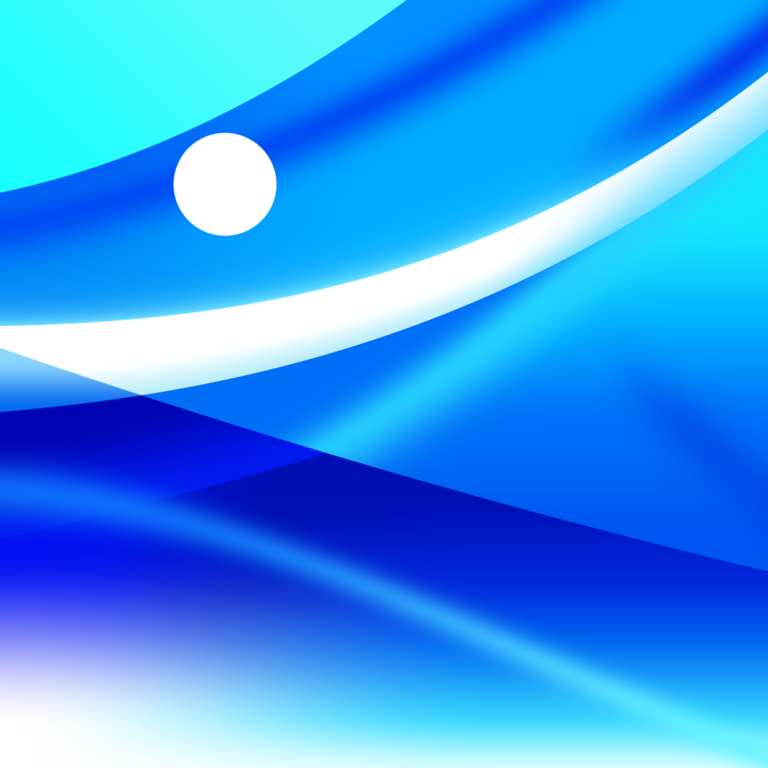
Give the GLSL for this background, as a WebGL 2 fragment shader.

```glsl
#version 300 es
precision highp float;
// Overlapping glossy blue sheets with a white ribbon, soft light streaks and a disc.
// Each sheet border is a cubic height curve y(x); sheets are shaded with gradients
// and gaussian streaks, then layered from back to front with smooth edges.

uniform vec2 u_resolution;
out vec4 fragColor;

// Border and streak curves: coefficients of 1, x, x^2, x^3
const vec4 CORNER_EDGE   = vec4(0.749, 0.208, 0.503, 0.0);
const vec4 RIBBON_TOP    = vec4(0.5755, 0.016, 0.178, 0.137);
const vec4 RIBBON_BOTTOM = vec4(0.4635, 0.083, 0.172, 0.113);
const vec4 FRONT_EDGE    = vec4(0.547, -0.345, 0.054, 0.0);
const vec4 FOLD_EDGE     = vec4(0.297, 0.235, 0.07, 0.0);
const vec4 UPPER_SHADOW  = vec4(0.705, 0.19, 0.3, 0.0);
const vec4 MIDDLE_STREAK = vec4(0.219, 0.325, 0.32, 0.0);
const vec4 FRONT_STREAK  = vec4(0.362, -0.065, -0.536, 0.253);

const vec2 DISC_CENTER = vec2(0.293, 0.760);
const float DISC_RADIUS = 0.067;

const vec3 WHITE  = vec3(1.0);
const vec3 ICE    = vec3(0.72, 0.93, 0.98);
const vec3 AQUA   = vec3(0.10, 1.00, 1.00);
const vec3 CYAN   = vec3(0.16, 0.85, 1.00);
const vec3 SKY    = vec3(0.00, 0.68, 1.00);
const vec3 AZURE  = vec3(0.00, 0.43, 0.97);
const vec3 COBALT = vec3(0.00, 0.29, 0.95);
const vec3 ROYAL  = vec3(0.00, 0.06, 0.95);
const vec3 NAVY   = vec3(0.00, 0.06, 0.70);

float curve(vec4 c, float x) {
    return c.x + x * (c.y + x * (c.z + x * c.w));
}

// Soft bell profile around zero
float bell(float d, float width) {
    return exp(-d * d / (width * width));
}

// Antialiased coverage, one where d is positive
float cover(float d) {
    float aa = 1.0 / min(u_resolution.x, u_resolution.y);
    return smoothstep(-aa, aa, d);
}

// Upper sheet between the aqua corner and the ribbon
vec3 upperSheet(vec2 p) {
    float above = p.y - curve(RIBBON_TOP, p.x);
    float shadow = p.y - curve(UPPER_SHADOW, p.x);
    vec3 col = mix(vec3(0.0, 0.54, 0.97), SKY, smoothstep(0.0, 0.55, p.x));
    float lift = mix(0.25, 1.0, smoothstep(0.1, 0.5, p.x));
    col = mix(col, mix(COBALT, vec3(0.0, 0.57, 1.0), lift), smoothstep(0.0, 0.06, shadow));
    col = mix(col, COBALT, 0.95 * bell(shadow, shadow < 0.0 ? 0.042 : 0.035));
    float rightShade = bell(above - 0.045, 0.038) * smoothstep(0.70, 0.96, p.x);
    col = mix(col, vec3(0.02, 0.24, 0.93), rightShade);
    float rim = exp(-max(above, 0.0) / 0.018) * (1.0 - smoothstep(0.65, 0.9, p.x));
    return mix(col, vec3(0.5, 0.92, 1.0), 0.85 * rim);
}

// White ribbon that turns icy along its lower side and right end
vec3 ribbon(vec2 p) {
    float top = curve(RIBBON_TOP, p.x);
    float bottom = curve(RIBBON_BOTTOM, p.x);
    float depth = clamp((top - p.y) / (top - bottom), 0.0, 1.0);
    vec3 col = mix(WHITE, ICE, smoothstep(0.5, 1.05, depth));
    float rightEnd = smoothstep(0.7, 0.95, p.x + 0.12 * depth);
    return mix(col, mix(vec3(0.9, 0.97, 1.0), vec3(0.45, 0.87, 1.0), depth), rightEnd);
}

// Middle sheet: flat blue on the left, cyan to blue on the right of its streak
vec3 middleSheet(vec2 p) {
    float across = (p.y - curve(MIDDLE_STREAK, p.x)) * 0.8;
    vec3 right = mix(vec3(0.0, 0.33, 0.94), AZURE, smoothstep(0.28, 0.45, p.y));
    right = mix(right, SKY, smoothstep(0.43, 0.60, p.y));
    right = mix(right, vec3(0.08, 0.90, 1.0), smoothstep(0.55, 0.72, p.y));
    float shade = bell(p.y - 0.53 + 0.8 * (p.x - 0.78), 0.05) * smoothstep(0.76, 0.92, p.x);
    right = mix(right, vec3(0.0, 0.25, 0.88), 0.6 * shade);
    vec3 col = mix(right, AZURE, smoothstep(-0.04, 0.05, across));
    return mix(col, CYAN, 0.85 * bell(across, across < 0.0 ? 0.045 : 0.03));
}

// Front sheet: dark upper edge fading to white and cyan at the bottom
vec3 frontSheet(vec2 p) {
    float x = p.x;
    float y = p.y;
    vec3 deep = mix(ROYAL, NAVY, smoothstep(0.1, 0.38, x));
    vec3 left = mix(WHITE, deep, smoothstep(0.05, 0.29, y));
    vec3 right = mix(vec3(0.85, 1.0, 1.0), vec3(0.22, 0.86, 1.0), smoothstep(-0.01, 0.075, y));
    right = mix(right, vec3(0.0, 0.42, 0.95), smoothstep(0.04, 0.18, y));
    right = mix(right, vec3(0.0, 0.15, 0.85), smoothstep(0.14, 0.26, y));
    right = mix(right, NAVY, smoothstep(0.24, 0.36, y));
    vec3 col = mix(left, right, smoothstep(0.0, 0.65, x));
    // Translucent fold at the left
    float aboveFold = y - curve(FOLD_EDGE, x);
    vec3 fold = mix(vec3(0.0, 0.10, 0.94), vec3(0.0, 0.02, 0.70), smoothstep(0.0, 0.13, aboveFold));
    col = mix(col, fold, cover(aboveFold));
    // Long light streak
    float d = (y - curve(FRONT_STREAK, x)) * 0.93;
    vec3 light = mix(vec3(0.06, 0.50, 1.0), vec3(0.40, 0.95, 1.0), smoothstep(0.2, 0.95, x));
    return mix(col, light, 0.8 * bell(d, mix(0.032, 0.022, smoothstep(0.0, 0.4, x))));
}

void main() {
    vec2 p = gl_FragCoord.xy / u_resolution;
    float belowFront = cover(curve(FRONT_EDGE, p.x) - p.y);
    float belowRibbon = cover(curve(RIBBON_BOTTOM, p.x) - p.y);

    // Ribbon seen through the front sheet at the far left
    vec3 tinted = mix(vec3(0.02, 0.42, 0.94), vec3(0.55, 0.84, 0.99), smoothstep(0.465, 0.535, p.y));
    vec3 band = mix(ribbon(p), tinted, belowFront);
    vec3 lower = mix(middleSheet(p), frontSheet(p), belowFront);
    vec3 col = mix(band, lower, belowRibbon);
    col = mix(col, upperSheet(p), cover(p.y - curve(RIBBON_TOP, p.x)));

    vec3 corner = mix(AQUA, vec3(0.36, 0.98, 0.98), smoothstep(0.75, 1.45, p.x + p.y));
    col = mix(col, corner, cover(p.y - curve(CORNER_EDGE, p.x)));

    vec2 toDisc = (p - DISC_CENTER) * u_resolution / min(u_resolution.x, u_resolution.y);
    col = mix(col, WHITE, cover(DISC_RADIUS - length(toDisc)));
    fragColor = vec4(col, 1.0);
}
```
